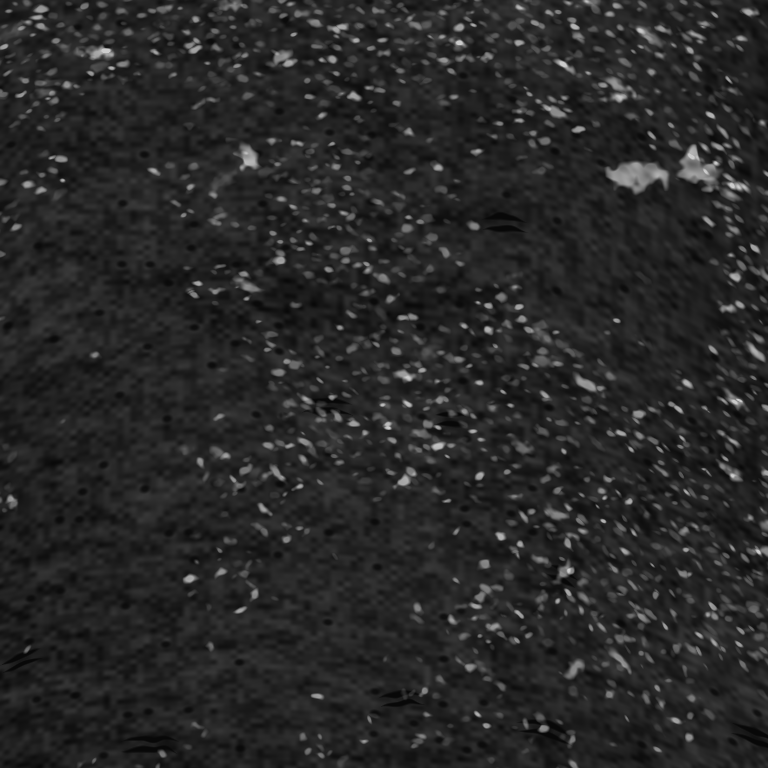
Reproduce this texture procedurally as a Shadertoy shader.

```glsl
// Dark grey stained tissue: soft grain follows a gentle arch, strewn with
// clustered bright flecks, a few ragged clumps and paired dark slits.
// Grain is value noise; flecks and slits are jittered ellipses in grid cells.

#define BASE_GREY 0.136
#define GRAIN_CONTRAST 1.0
#define ARCH_BEND 0.35
#define ARCH_CENTRE 0.35
#define SMALL_CELLS 64.0
#define LARGE_CELLS 17.0
#define SPECK_CELLS 34.0
#define SLIT_CELLS 6.0
#define SLIT_CHANCE 0.42
#define CLUMP_LIGHT 0.48

float hash(vec2 p) {
    return fract(sin(dot(p, vec2(127.1, 311.7))) * 43758.5453);
}

float noise(vec2 p) {
    vec2 i = floor(p), f = fract(p);
    f = f * f * (3.0 - 2.0 * f);
    return mix(mix(hash(i), hash(i + vec2(1, 0)), f.x),
               mix(hash(i + vec2(0, 1)), hash(i + vec2(1, 1)), f.x), f.y);
}

vec2 rotate(vec2 p, float a) {
    float c = cos(a), s = sin(a);
    return vec2(c * p.x + s * p.y, c * p.y - s * p.x);
}

// Likelihood of flecks: patchy, denser towards the top and right
float cluster(vec2 p) {
    float n = 0.6 * noise(p * 7.0 + 3.0) + 0.4 * noise(p * 19.0 + 8.0);
    n += 0.2 * smoothstep(0.65, 1.0, p.y) + 0.1 * (p.x - 0.5);
    return smoothstep(0.4, 0.78, n);
}

// Ragged ellipses, one at most per cell; returns the strongest light here
float flecks(vec2 p, float cells, vec2 size, float seed, float chance) {
    float ragged = (noise(p * 150.0 + seed) - 0.5) * 0.9;
    vec2 home = floor(p * cells);
    float light = 0.0;
    for (int j = -1; j <= 1; j++)
    for (int i = -1; i <= 1; i++) {
        vec2 cell = home + vec2(i, j);
        vec2 id = cell + seed;
        vec2 centre = (cell + vec2(hash(id), hash(id + 17.3))) / cells;
        float present = step(hash(id + 41.7), chance * cluster(centre));
        float spread = mix(2.6, 1.0, smoothstep(0.2, 0.6, centre.y));
        vec2 local = rotate(p - centre, (hash(id + 5.9) - 0.5) * spread);
        float d = length(local / (size * mix(0.6, 1.3, hash(id + 63.1))));
        float h = hash(id + 29.4);
        float body = 1.0 - smoothstep(0.2, 1.1, d + ragged);
        light = max(light, present * body * mix(0.1, 0.55, h * h));
    }
    return light;
}

// Small round dark holes
float specks(vec2 p) {
    vec2 cell = floor(p * SPECK_CELLS);
    vec2 centre = 0.3 + 0.4 * vec2(hash(cell + 2.2), hash(cell + 9.6));
    float d = length((fract(p * SPECK_CELLS) - centre) * vec2(0.8, 1.1));
    return step(hash(cell + 77.0), 0.09) * (1.0 - smoothstep(0.06, 0.26, d));
}

// Pairs of curved tapering slits in a faint shadow, mostly in the lower part
float slits(vec2 p) {
    vec2 home = floor(p * SLIT_CELLS);
    float dark = 0.0;
    for (int j = -1; j <= 1; j++)
    for (int i = -1; i <= 1; i++) {
        vec2 cell = home + vec2(i, j);
        vec2 id = cell + 205.0;
        vec2 centre = (cell + vec2(hash(id), hash(id + 11.5))) / SLIT_CELLS;
        float chance = SLIT_CHANCE * mix(1.0, 0.2, smoothstep(0.45, 0.65, centre.y));
        float present = step(hash(id + 23.8), chance);
        vec2 local = rotate(p - centre, (hash(id + 37.2) - 0.6) * 0.7);
        local.y += 4.0 * local.x * local.x + 0.006 * (noise(p * 60.0) - 0.5);
        float along = local.x / mix(0.018, 0.042, hash(id + 51.0));
        float taper = 0.0045 * (1.0 - along * along);
        float d = abs(abs(local.y) - 0.0065) - taper;
        float cut = 1.0 - smoothstep(-0.0025, 0.002, d);
        float shadow = exp(-along * along - pow(local.y / 0.014, 2.0));
        dark = max(dark, present * max(cut, 0.4 * shadow));
    }
    return dark;
}

// Ragged bright mass along a segment; a low fill breaks it into grains
float clump(vec2 p, vec2 a, vec2 b, float radius, float fill) {
    vec2 ab = b - a;
    float t = clamp(dot(p - a, ab) / dot(ab, ab), 0.0, 1.0);
    float d = length(p - a - ab * t) / radius;
    float grain = 0.6 * noise(p * 40.0) + 0.4 * noise(p * 105.0);
    float body = smoothstep(0.0, 0.6, fill - d + (grain - 0.5) * 2.6);
    return body * mix(0.5, 1.2, noise(p * 70.0 + 4.0));
}

void mainImage(out vec4 fragColor, in vec2 fragCoord) {
    vec2 p = fragCoord / iResolution.y;

    // Bend the plane so that rows follow the arch
    vec2 flow = p;
    flow.y += ARCH_BEND * pow(p.x - ARCH_CENTRE, 2.0);
    flow.y += 0.04 * (noise(p * 4.0) - 0.5);

    // Background grain, from broad shading to fine mottling
    float grain = 0.05 * (noise(flow * vec2(4.0, 8.0)) - 0.5);
    grain += 0.08 * (noise(flow * vec2(32.0, 75.0) + 7.0) - 0.5);
    grain += 0.10 * (noise(flow * vec2(115.0, 145.0) + 19.0) - 0.5);
    float grey = BASE_GREY + GRAIN_CONTRAST * grain;

    // Dark features, then bright ones on top
    grey = mix(grey, 0.03, max(slits(flow), 0.8 * specks(flow)));
    grey += flecks(flow, SMALL_CELLS, vec2(0.0085, 0.0048), 13.0, 0.75);
    grey += flecks(flow, LARGE_CELLS, vec2(0.018, 0.0075), 91.0, 0.5);
    float mass = clump(p, vec2(0.25, 0.825), vec2(0.40, 0.755), 0.024, 0.3);
    mass = max(mass, clump(p, vec2(0.81, 0.775), vec2(0.925, 0.78), 0.022, 0.85));
    grey += CLUMP_LIGHT * mass;

    fragColor = vec4(vec3(clamp(grey, 0.025, 0.8)), 1.0);
}
```
